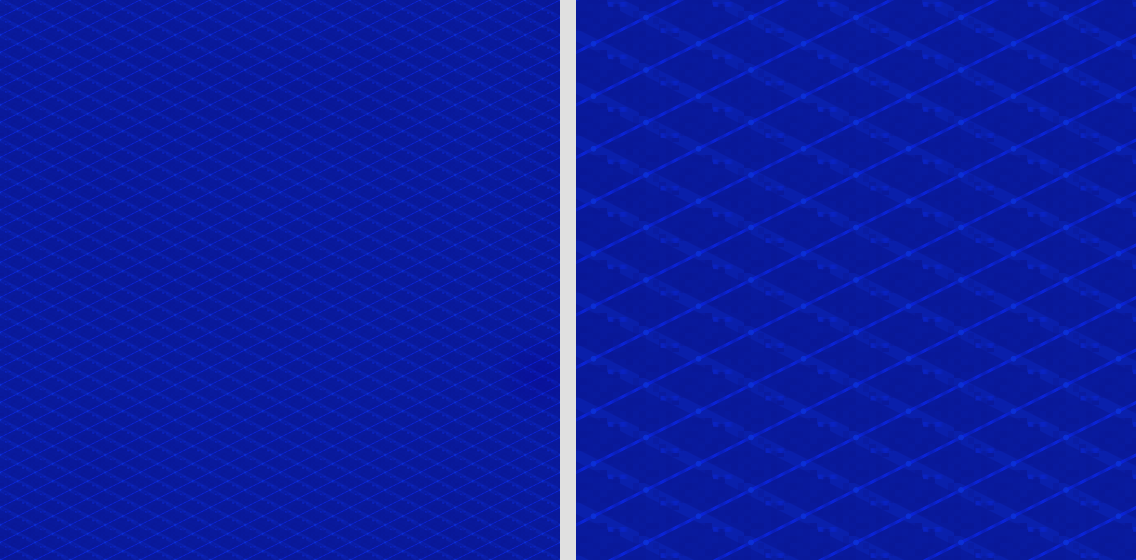
Left, the full canvas; right, a detail of the centre.
Write a WebGL 1 fragment shader that draws this pattern.

```glsl
precision highp float;

uniform vec2 u_resolution;

const vec2 CELLS = vec2(16.0, 32.0);
const float TAU = 6.2831853;
const vec3 BASE = vec3(0.037, 0.097, 0.605);
const vec3 BAND = vec3(0.04, 0.122, 0.668);
const vec3 DASH = vec3(0.04, 0.14, 0.79);
const vec3 THREAD = vec3(0.04, 0.135, 0.83);
const vec3 KNOT = vec3(0.045, 0.2, 0.86);

float hash(vec2 p) {
  vec3 q = fract(vec3(p.xyx) * 0.1031);
  q += dot(q, q.yzx + 33.33);
  return fract((q.x + q.y) * q.z);
}

float valueNoise(vec2 p) {
  vec2 i = floor(p);
  vec2 f = fract(p);
  f = f * f * (3.0 - 2.0 * f);
  float low = mix(hash(i), hash(i + vec2(1.0, 0.0)), f.x);
  float high = mix(hash(i + vec2(0.0, 1.0)), hash(i + vec2(1.0, 1.0)), f.x);
  return mix(low, high, f.y);
}

// Distance to the nearest integer
float gridDistance(float t) {
  return abs(fract(t + 0.5) - 0.5);
}

float coverage(float dist, float halfWidth, float blur) {
  return 1.0 - smoothstep(halfWidth - blur, halfWidth + blur, dist);
}

float boxDistance(vec2 p, vec2 halfSize) {
  vec2 d = abs(p) - halfSize;
  return length(max(d, 0.0)) + min(max(d.x, d.y), 0.0);
}

// Offset to the nearest lattice node at corners and centres of cells
vec2 nodeOffset(vec2 p) {
  vec2 corner = fract(p + 0.5) - 0.5;
  vec2 centre = fract(p) - 0.5;
  float useCentre = step(length(centre / CELLS), length(corner / CELLS));
  return mix(corner, centre, useCentre) / CELLS;
}

vec3 weave(vec2 p, float pixel) {
  float slope = length(CELLS);
  float rising = gridDistance(p.x - p.y) / slope;
  float falling = gridDistance(p.x + p.y) / slope;
  float beads = sin(TAU * 8.0 * p.x);

  // Broken falling bands over a fine grain, the same in every cell
  float grain = hash(floor(fract(p) * vec2(16.0, 8.0)) + 3.0);
  float band = coverage(falling, 0.0034, pixel * 0.7);
  vec3 color = BASE + (grain - 0.5) * vec3(0.0, 0.01, 0.026);
  color = mix(color, BAND, band * smoothstep(0.1, 0.6, grain + 0.15));

  // Dotted dashes on the falling bands, halfway between threads
  vec2 fromDash = nodeOffset(p + vec2(0.25, -0.25));
  float dash = coverage(boxDistance(fromDash, vec2(0.007, 0.0014)), 0.0, pixel * 0.5);
  color = mix(color, DASH, dash * (0.38 + 0.4 * beads));

  // Beaded rising threads, brightest at the crossings
  float thread = coverage(rising, 0.0009, pixel * 0.4);
  color = mix(color, THREAD, thread * (0.8 + 0.25 * beads));
  float knot = coverage(length(nodeOffset(p)), 0.0017, pixel * 0.5);
  return mix(color, KNOT, knot * 0.75);
}

void main() {
  vec2 uv = gl_FragCoord.xy / u_resolution;
  float pixel = 1.0 / min(u_resolution.x, u_resolution.y);
  vec3 color = weave(uv * CELLS, pixel);

  // Faint broad unevenness and a violet stain near the right edge
  color += (valueNoise(uv * 6.0) - 0.5) * vec3(0.0, 0.008, 0.016);
  float stain = 1.0 - smoothstep(0.0, 0.09, length(uv - vec2(0.96, 0.33)));
  color.g -= 0.03 * stain;

  gl_FragColor = vec4(clamp(color, 0.0, 1.0), 1.0);
}
```
